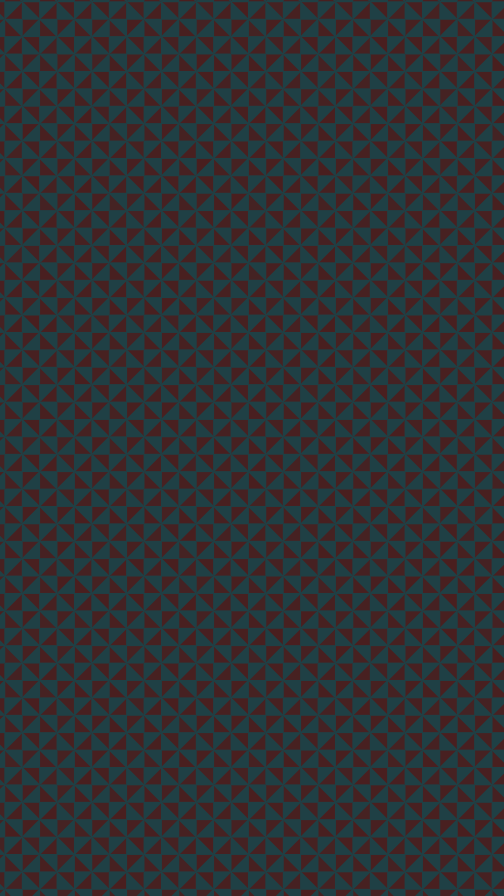
A WebGL 1 fragment shader for this pattern:

```glsl
precision highp float;
// Dark pinwheel patchwork: red right triangles with fine seams on a teal ground.

uniform vec2 u_resolution;

const float TILES_DOWN = 51.49;               // square tiles per canvas height
const vec2 PINWHEEL_HUB = vec2(0.219, 0.6484); // one hub, in canvas heights
const float SEAM_HALF_WIDTH = 0.027;          // in tiles
const float FADE_AMOUNT = 0.13;               // strongest fading of a red patch
const vec3 TEAL = vec3(0.12, 0.25, 0.27);
const vec3 RED = vec3(0.29, 0.12, 0.12);

vec2 gradientAt(vec2 node) {
  float h = fract(sin(dot(node, vec2(127.1, 311.7))) * 43758.5);
  float angle = 6.28318 * h;
  return vec2(cos(angle), sin(angle));
}

float gradientNoise(vec2 p) {
  vec2 i = floor(p);
  vec2 f = p - i;
  vec2 w = f * f * f * (f * (f * 6.0 - 15.0) + 10.0);
  float a = dot(gradientAt(i), f);
  float b = dot(gradientAt(i + vec2(1.0, 0.0)), f - vec2(1.0, 0.0));
  float c = dot(gradientAt(i + vec2(0.0, 1.0)), f - vec2(0.0, 1.0));
  float d = dot(gradientAt(i + vec2(1.0, 1.0)), f - vec2(1.0, 1.0));
  return mix(mix(a, b, w.x), mix(c, d, w.x), w.y);
}

// Right-angle corner of the triangle; it turns by 90 degrees around each hub.
vec2 triangleCorner(vec2 tile) {
  vec2 quadrant = mod(tile, 2.0);
  return vec2(quadrant.y, 1.0 - quadrant.x);
}

// Distance inward from the nearest side of the half-tile triangle.
float triangleDepth(vec2 local, vec2 corner) {
  vec2 q = abs(local - corner);
  float hypotenuse = (1.0 - q.x - q.y) * 0.70711;
  return min(min(q.x, q.y), hypotenuse);
}

// Slight change of dye strength from patch to patch.
float patchStrength(vec2 tile) {
  float n = gradientNoise(tile * 0.73 + 0.31);
  return 1.0 - FADE_AMOUNT * clamp(0.5 + n, 0.0, 1.0);
}

void main() {
  vec2 p = (gl_FragCoord.xy / u_resolution.y - PINWHEEL_HUB) * TILES_DOWN;
  vec2 tile = floor(p);
  float pixel = TILES_DOWN / u_resolution.y;

  // Inset triangles leave teal seams between patches.
  float depth = triangleDepth(p - tile, triangleCorner(tile)) - SEAM_HALF_WIDTH;
  float coverage = smoothstep(-0.6 * pixel, 0.6 * pixel, depth);

  vec3 color = mix(TEAL, RED, coverage * patchStrength(tile));
  gl_FragColor = vec4(color, 1.0);
}
```
